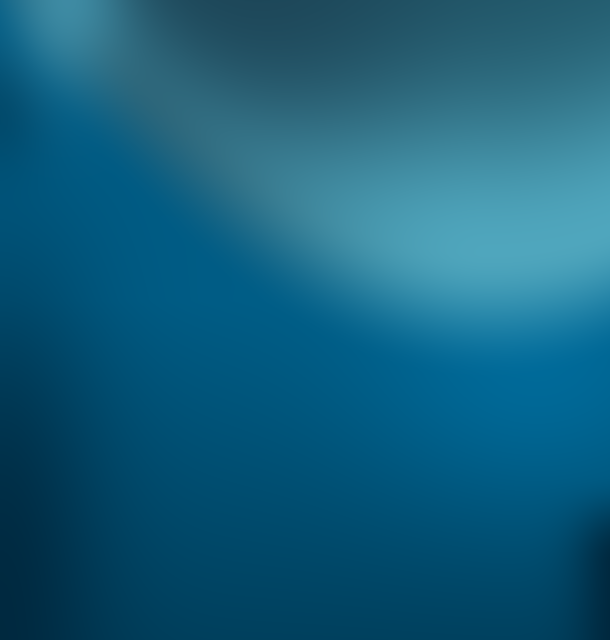
A WebGL 1 fragment shader for this background:

```glsl
precision highp float;
// Soft blue and teal gradient: a dark upper haze, a curved glowing ridge and deep blue below.

uniform vec2 u_resolution;

const vec3 HAZE_LEFT = vec3(0.11, 0.27, 0.34);
const vec3 HAZE_RIGHT = vec3(0.12, 0.33, 0.40);
const vec3 RIDGE = vec3(0.31, 0.65, 0.74);
const vec3 CORNER_GLOW = vec3(0.26, 0.58, 0.68);
const vec3 BLUE_MID = vec3(0.0, 0.36, 0.52);
const vec3 BLUE_LOW = vec3(0.0, 0.25, 0.365);
const vec3 BLUE_BRIGHT = vec3(0.0, 0.43, 0.62);
const vec3 NAVY = vec3(0.0, 0.15, 0.235);

// Elliptical Gaussian spot, 1 at its centre
float spot(vec2 p, vec2 center, vec2 radius) {
  vec2 q = (p - center) / radius;
  return exp(-dot(q, q));
}

// Height above the curved border between haze and deep blue
float heightAboveBorder(vec2 p) {
  float offset = p.x - 0.8;
  return 0.495 - 0.85 * offset * offset - p.y;
}

vec3 upperHaze(float x, float height) {
  float spread = mix(0.14, 0.25, smoothstep(0.3, 0.8, x));
  float falloff = max(height - 0.1, 0.0) / spread;
  float strength = mix(0.33, 1.0, smoothstep(0.2, 0.8, x));
  vec3 haze = mix(HAZE_LEFT, HAZE_RIGHT, smoothstep(0.4, 1.0, x));
  return mix(haze, RIDGE, strength * exp(-falloff * falloff));
}

vec3 deepBlue(vec2 p) {
  vec3 color = mix(BLUE_MID, BLUE_LOW, clamp((p.y - 0.47) / 0.53, 0.0, 1.0));
  color = mix(color, BLUE_BRIGHT, 0.85 * spot(p, vec2(0.88, 0.56), vec2(0.3, 0.24)));

  // Shadows on the left edge and in the lower right corner
  float leftEdge = exp(-p.x * p.x / 0.029);
  color = mix(color, NAVY, 0.9 * leftEdge * smoothstep(0.1, 0.95, p.y));
  color = mix(color, NAVY, 0.35 * spot(p, vec2(0.0, 0.17), vec2(0.08, 0.1)));
  float rightEdge = exp(-pow((1.02 - p.x) / 0.075, 2.0));
  return mix(color, NAVY, rightEdge * smoothstep(0.74, 0.88, p.y));
}

void main() {
  // x runs rightward, y runs down from the top edge
  vec2 p = gl_FragCoord.xy / u_resolution;
  p.y = 1.0 - p.y;

  float height = heightAboveBorder(p);
  vec3 color = mix(deepBlue(p), upperHaze(p.x, height), smoothstep(-0.1, 0.1, height));
  color = mix(color, CORNER_GLOW, 0.8 * spot(p, vec2(0.11, 0.0), vec2(0.09, 0.13)));

  gl_FragColor = vec4(color, 1.0);
}
```
